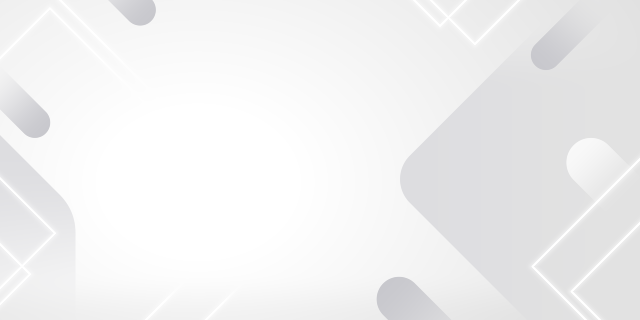
This background is drawn by a Shadertoy shader. Its source:

```glsl
// Pale grey abstract backdrop with rounded panels, fading capsules and glowing diagonal lines.

const vec3 WHITE = vec3(1.0);
const vec3 PANEL_COOL = vec3(0.868, 0.868, 0.880);
const vec3 PANEL_WARM = vec3(0.885);
const vec3 CAPSULE_GREY = vec3(0.785, 0.785, 0.805);
const vec3 CAPSULE_PALE = vec3(0.975);
const float DIAG = 0.70710678;

// Antialiased coverage of a signed distance.
float cover(float d, float pixel) {
    return 1.0 - smoothstep(-0.6 * pixel, 0.6 * pixel, d);
}

// Right-angled wedge opening to the right, with a rounded tip.
float roundedWedge(vec2 p, vec2 apex, float r) {
    vec2 q = p - apex;
    vec2 inset = r - DIAG * vec2(q.x + q.y, q.x - q.y);
    return length(max(inset, 0.0)) + min(max(inset.x, inset.y), 0.0) - r;
}

float smoothMax(float a, float b, float k) {
    float h = max(k - abs(a - b), 0.0) / k;
    return max(a, b) + 0.25 * h * h * k;
}

// Half-infinite capsule whose colour fades away from its round end.
vec3 drawCapsule(vec3 base, vec2 p, vec2 end, vec2 dir, float r, float fade, vec3 tint, float pixel) {
    vec2 q = p - end;
    float along = dot(q, dir * DIAG);
    float d = length(q - max(along, 0.0) * dir * DIAG) - r;
    float alpha = 1.0 - smoothstep(-r, fade, along);
    return mix(base, tint, cover(d, pixel) * alpha);
}

// Bright core plus soft halo, dimming along the line.
float glowLine(float d, float along, float reach, float pixel) {
    float core = cover(d - 0.0035, max(pixel, 0.003));
    float halo = 0.45 * exp(-d * d / 0.00012);
    return max(core, halo) * (1.0 - smoothstep(0.35 * reach, reach, along));
}

float glowRay(vec2 p, vec2 start, vec2 dir, float reach, float pixel) {
    vec2 q = p - start;
    float along = max(dot(q, dir), 0.0);
    return glowLine(length(q - along * dir), along, reach, pixel);
}

// Two diagonal rays meeting at a vertex, mirrored about the opening axis.
float glowChevron(vec2 p, vec2 vertex, vec2 axis, float reach, float pixel) {
    vec2 q = p - vertex;
    vec2 folded = vec2(dot(q, axis), abs(q.x * axis.y - q.y * axis.x));
    return glowRay(folded, vec2(0.0), vec2(DIAG), reach, pixel);
}

vec3 backdrop(vec2 p) {
    float d = length((p - vec2(0.62, 0.43)) * vec2(1.0, 1.3));
    float spread = max(d - 0.3, 0.0);
    float floorShade = 1.0 - smoothstep(0.0, 0.15, p.y);
    return vec3(1.0 - 0.093 * spread - 0.03 * floorShade);
}

void mainImage(out vec4 fragColor, in vec2 fragCoord) {
    vec2 p = fragCoord / iResolution.y;
    float pixel = 1.0 / iResolution.y;
    vec3 color = backdrop(p);

    // Large panel on the right, dissolving toward the top
    float wedge = cover(roundedWedge(p, vec2(1.207, 0.44), 0.104), pixel);
    vec3 panel = mix(PANEL_COOL, PANEL_WARM, smoothstep(1.3, 1.9, p.x));
    color = mix(color, panel, wedge * (1.0 - smoothstep(0.72, 0.96, p.y)));

    // Left panel with a rounded shoulder, dissolving toward the bottom
    float slope = (p.x + p.y - 0.578) * DIAG;
    float shoulder = cover(smoothMax(slope, p.x - 0.236, 0.05), pixel);
    color = mix(color, PANEL_COOL, shoulder * smoothstep(-0.05, 0.52, p.y));

    // Capsules
    vec2 upLeft = vec2(-1.0, 1.0);
    color = drawCapsule(color, p, vec2(0.438, 0.969), upLeft, 0.049, 0.22, CAPSULE_GREY, pixel);
    color = drawCapsule(color, p, vec2(0.109, 0.617), upLeft, 0.048, 0.22, CAPSULE_GREY, pixel);
    color = drawCapsule(color, p, vec2(1.706, 0.828), vec2(1.0), 0.047, 0.25, CAPSULE_GREY, pixel);
    color = drawCapsule(color, p, vec2(1.847, 0.492), -upLeft, 0.077, 0.17, CAPSULE_PALE, pixel);
    color = drawCapsule(color, p, vec2(1.247, 0.065), -upLeft, 0.070, 0.34, CAPSULE_GREY, pixel);

    // Glowing chevrons, in pairs
    vec2 right = vec2(1.0, 0.0);
    vec2 up = vec2(0.0, 1.0);
    float glow = glowChevron(p, vec2(0.156, 0.974), -up, 0.52, pixel);
    glow = max(glow, glowChevron(p, vec2(1.375, 0.919), up, 9.0, pixel));
    glow = max(glow, glowChevron(p, vec2(1.484, 0.862), up, 9.0, pixel));
    glow = max(glow, glowChevron(p, vec2(0.172, 0.271), -right, 9.0, pixel));
    glow = max(glow, glowChevron(p, vec2(0.094, 0.143), -right, 9.0, pixel));
    glow = max(glow, glowChevron(p, vec2(1.664, 0.167), right, 9.0, pixel));
    glow = max(glow, glowChevron(p, vec2(1.786, 0.089), right, 9.0, pixel));

    // Single fading rays
    glow = max(glow, glowRay(p, vec2(0.185, 1.003), vec2(DIAG, -DIAG), 0.50, pixel));
    glow = max(glow, glowRay(p, vec2(0.456, 0.0), vec2(DIAG), 0.20, pixel));
    glow = max(glow, glowRay(p, vec2(0.643, 0.0), vec2(DIAG), 0.18, pixel));

    fragColor = vec4(mix(color, WHITE, glow), 1.0);
}
```
